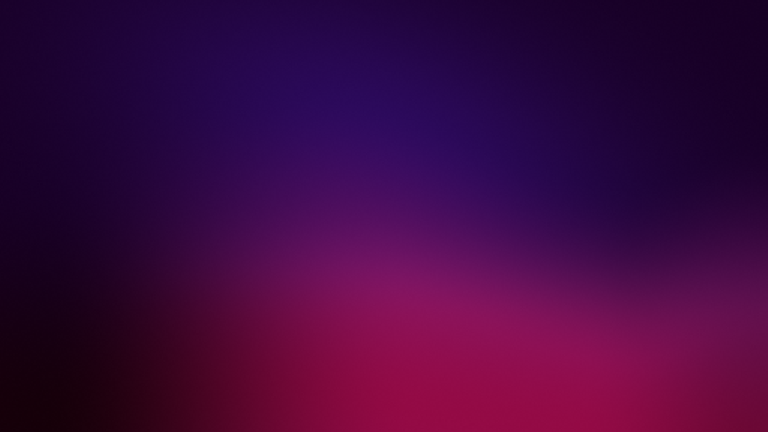
This background is drawn by a WebGL 2 fragment shader. Its source:

```glsl
#version 300 es
precision highp float;

uniform vec2 u_resolution;
out vec4 fragColor;

float hash(vec2 cell) {
    vec3 q = fract(vec3(cell.xyx) * 0.1031);
    q += dot(q, q.yzx + 33.33);
    return fract((q.x + q.y) * q.z);
}

// Soft ridge of light that falls from upper left to lower right
float violetRidge(vec2 uv) {
    float along = (uv.x - 0.5) / 0.35;
    float across = (uv.y - 0.66 + 0.5 * (uv.x - 0.5)) / 0.36;
    return exp(-along * along - across * across);
}

// Coverage of the warm glow, with a blurred and sloping upper edge
float warmCoverage(vec2 uv) {
    float edge = mix(0.59, 0.38, smoothstep(0.4, 0.85, uv.x))
               + 0.1 * smoothstep(0.8, 1.0, uv.x);
    float below = 1.0 - smoothstep(edge - 0.25, edge + 0.2, uv.y);
    float sides = smoothstep(0.05, 0.55, uv.x)
                * (1.0 - 0.32 * smoothstep(0.75, 1.0, uv.x));
    return below * sides;
}

void main() {
    vec2 uv = gl_FragCoord.xy / u_resolution;

    // Dark backdrop and violet light
    vec3 color = mix(vec3(0.085, 0.0, 0.035), vec3(0.09, 0.0, 0.14),
                     smoothstep(0.0, 0.6, uv.y));
    color += vec3(0.085, 0.04, 0.23) * violetRidge(uv);

    // Warm glow: crimson at the base, plum and purple above
    vec3 crimson = vec3(0.58, 0.04, 0.27);
    vec3 plum = vec3(0.52, 0.1, 0.42);
    vec3 purple = vec3(0.42, 0.075, 0.41);
    vec3 warm = mix(crimson, plum, smoothstep(0.0, 0.45, uv.y + 0.25 * (uv.x - 0.7)));
    warm = mix(warm, purple, smoothstep(0.25, 0.55, uv.y));
    color = mix(color, warm, warmCoverage(uv));

    // Faint grain hides banding
    color += (hash(floor(uv * vec2(512.0, 288.0))) - 0.5) * 0.006;
    fragColor = vec4(clamp(color, 0.0, 1.0), 1.0);
}
```
